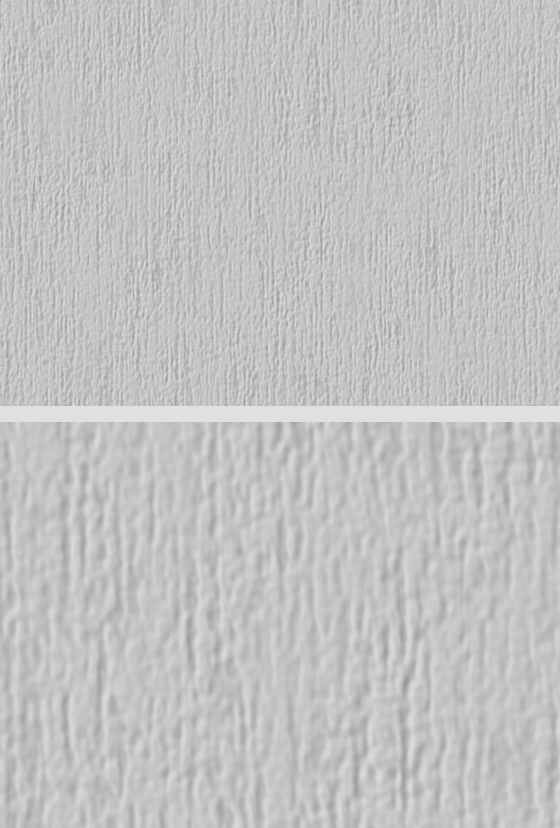
Top: the whole. Bottom: its middle third, enlarged.
This texture is drawn by a Shadertoy shader. Its source:

```glsl
// Pale grey plaster combed vertically into fine ragged grooves and pits.
// Stretched gradient noise forms a height field, lit from the upper left;
// thin grooves are darkened and a coarse grain roughens the whole coat.

vec2 randomGradient(vec2 cell) {
    vec3 h = fract(cell.xyx * vec3(0.1031, 0.1030, 0.0973));
    h += dot(h, h.yzx + 33.33);
    float angle = 6.2832 * fract((h.x + h.y) * h.z);
    return vec2(cos(angle), sin(angle));
}

float gradientNoise(vec2 p) {
    vec2 cell = floor(p), f = fract(p);
    vec2 u = f * f * f * (f * (f * 6.0 - 15.0) + 10.0);
    vec2 right = vec2(1, 0), up = vec2(0, 1);
    float a = dot(randomGradient(cell), f);
    float b = dot(randomGradient(cell + right), f - right);
    float c = dot(randomGradient(cell + up), f - up);
    float d = dot(randomGradient(cell + 1.0), f - 1.0);
    return mix(mix(a, b, u.x), mix(c, d, u.x), u.y);
}

// Combed relief: raised ridges near 1, groove floors near 0
float combedRelief(vec2 p) {
    p.x += 0.0015 * gradientNoise(p * vec2(40, 22) + 7.3);
    float streaks = gradientNoise(p * vec2(118, 15) + 31.7);
    float ragged = gradientNoise(p * vec2(125, 62) + 63.1);
    float combLines = gradientNoise(p * vec2(105, 3) + 112.4);
    float h = 0.5 * streaks + 0.5 * ragged + 0.45 * combLines;
    return smoothstep(-0.4, 0.22, h);
}

float surfaceHeight(vec2 p) {
    float grain = gradientNoise(p * vec2(135, 115) + 211.6);
    float bumps = gradientNoise(p * vec2(70, 62) + 157.2);
    return combedRelief(p) + 0.5 * grain + 0.3 * bumps;
}

void mainImage(out vec4 fragColor, in vec2 fragCoord) {
    vec2 p = fragCoord / iResolution.y;

    // Relief: faces rising away from the light are bright
    vec2 awayFromLight = vec2(0.0018, -0.0013);
    float slope = surfaceHeight(p + awayFromLight) - surfaceHeight(p - awayFromLight);

    // Smoother areas of the coat have shallower relief
    float roughness = 1.0 + 0.7 * gradientNoise(p * vec2(11, 5) + 17.9);
    float groove = 1.0 - combedRelief(p);
    float shade = 0.771 + roughness * (0.098 * slope - 0.05 * groove * groove);

    // Shadows lean slightly warm; highlights are held back softly
    shade = min(shade, 0.82 + 0.5 * (shade - 0.82));
    vec3 warmTint = vec3(0.0, -0.001, -0.009) * smoothstep(0.74, 0.62, shade);
    fragColor = vec4(vec3(shade) + warmTint, 1.0);
}
```
